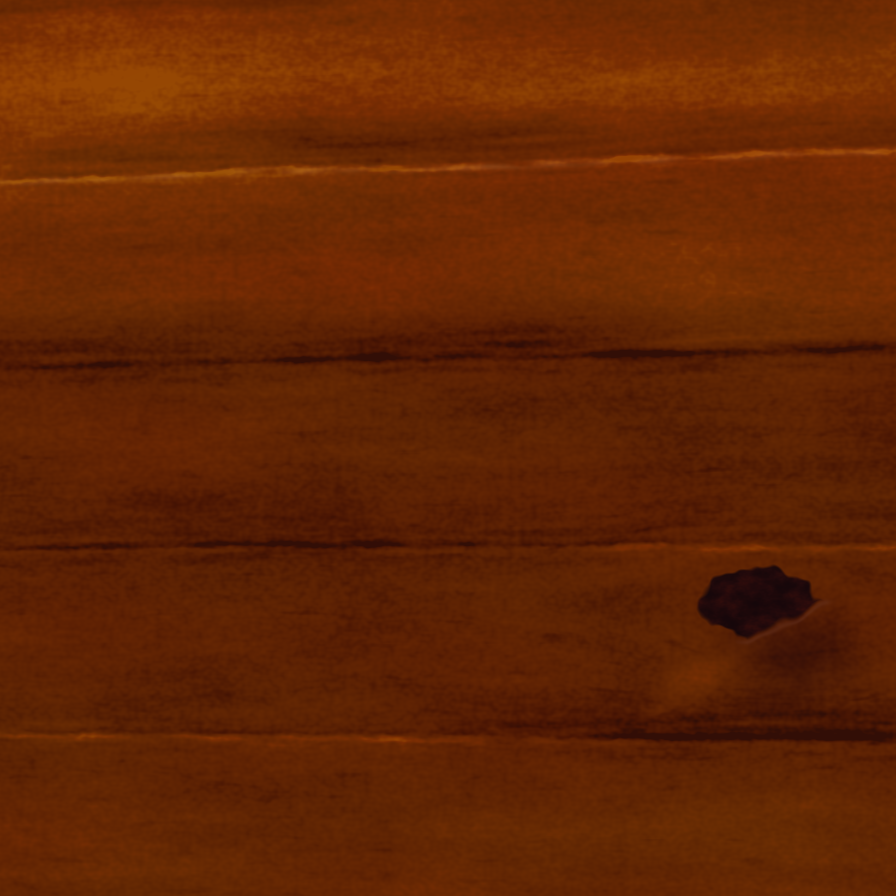
This texture is drawn by a three.js fragment shader. Its source:

```glsl
// Dark varnished wooden boards with near-horizontal seams, streaky grain and one knot.
varying vec2 vUv;

vec2 gradientAt(vec2 cell) {
  float angle = 6.2832 * fract(sin(dot(cell, vec2(127.1, 311.7))) * 43758.5);
  return vec2(cos(angle), sin(angle));
}

// Gradient noise, roughly -1 to 1
float noise(vec2 p) {
  vec2 i = floor(p);
  vec2 f = fract(p);
  vec2 u = f * f * f * (f * (f * 6.0 - 15.0) + 10.0);
  vec2 e = vec2(1.0, 0.0);
  float low = mix(dot(gradientAt(i), f), dot(gradientAt(i + e.xy), f - e.xy), u.x);
  float high = mix(dot(gradientAt(i + e.yx), f - e.yx), dot(gradientAt(i + e.xx), f - e.xx), u.x);
  return 1.4 * mix(low, high, u.y);
}

float fbm(vec2 p) {
  float sum = 0.0;
  float gain = 0.55;
  for (int i = 0; i < 4; i++) {
    sum += gain * noise(p);
    p = p * 2.03 + 17.3;
    gain *= 0.55;
  }
  return sum;
}

// Soft bumps in one and two dimensions
float band(float d, float width) {
  return exp(-d * d / (width * width));
}

float blob(vec2 p, vec2 center, vec2 size) {
  vec2 q = (p - center) / size;
  return exp(-dot(q, q));
}

// Tone change near a seam: frayed groove, broken lit edge, streaky shade above
float seam(float d, float x, float groove, float edge, float shade) {
  float frayed = d + 0.003 * noise(vec2(x * 22.0, d * 60.0)) + 0.002 * noise(vec2(x * 90.0, d * 200.0));
  float strands = 0.5 + 0.9 * noise(vec2(x * 6.0, d * 120.0 + 9.0));
  float breaks = clamp(0.65 + 1.1 * noise(vec2(x * 15.0, d * 90.0)), 0.1, 1.3);
  float line = breaks * (band(frayed - 0.006, 0.006) + 0.4 * band(frayed + 0.011, 0.006));
  line += 0.6 * strands * band(d - 0.011, 0.015);
  float lit = breaks * band(frayed + 0.001, 0.005) + 0.3 * strands * band(d + 0.003, 0.012);
  return edge * lit - groove * line - shade * band(d - 0.032, 0.022) * (0.6 + 0.6 * strands);
}

// Varnish colours, from dark (0) to golden (5)
vec3 varnish(float tone) {
  vec3 c = mix(vec3(0.15, 0.04, 0.03), vec3(0.28, 0.08, 0.01), clamp(tone, 0.0, 1.0));
  c = mix(c, vec3(0.36, 0.13, 0.01), clamp(tone - 1.0, 0.0, 1.0));
  c = mix(c, vec3(0.41, 0.16, 0.01), clamp(tone - 2.0, 0.0, 1.0));
  c = mix(c, vec3(0.48, 0.18, 0.01), clamp(tone - 3.0, 0.0, 1.0));
  return mix(c, vec3(0.57, 0.26, 0.012), clamp(tone - 4.0, 0.0, 1.2));
}

// Signed distance to a ragged, tapered knot, cut off at its lower right
float knotDistance(vec2 p, vec2 center, float cut) {
  vec2 q = abs(p - center) / vec2(0.070, 0.041);
  float ragged = 0.25 * noise(p * 28.0) + 0.15 * noise(p * 70.0);
  return max((pow(q.x, 1.4) + pow(q.y, 1.7) - 1.0 + ragged) * 0.035, cut);
}

void main() {
  vec2 p = vUv;
  vec2 knot = vec2(0.845, 0.328);

  // Boards fan out slightly; grain follows them and bends around the knot
  float board = (p.y - 0.18 + 0.011 * p.x) / (0.206 + 0.0153 * p.x);
  float across = board * 0.21 + 0.003 * noise(vec2(p.x * 5.0, floor(board + 0.5) * 7.3));
  float bend = 0.9 * (p.y - knot.y) * blob(p, knot, vec2(0.14, 0.09));
  vec2 grain = vec2(p.x, across - bend + 0.006 * noise(p * vec2(3.0, 6.0)));

  // Broad light and shade
  float tone = 2.2 + 1.25 * smoothstep(0.55, 0.72, p.y) + 0.4 * smoothstep(0.2, 0.08, p.y);
  tone += 1.6 * blob(p, vec2(0.1, 0.9), vec2(0.32, 0.07));
  tone += 0.9 * blob(p, vec2(0.8, 0.9), vec2(0.4, 0.05));
  tone -= 0.6 * blob(p, vec2(0.85, 0.52), vec2(0.35, 0.09));

  // Streaks, cloudy stain, fine speckle and short pores
  tone += 0.9 * fbm(grain * vec2(1.8, 13.0) + 3.0) + 0.5 * fbm(grain * vec2(6.0, 50.0) + 31.0);
  tone += 0.7 * fbm(p * vec2(5.0, 7.0) + 11.0);
  tone += 0.35 * noise(p * vec2(70.0, 95.0)) + 0.4 * noise(p * vec2(150.0, 185.0) + 5.0);
  tone -= 0.6 * smoothstep(0.35, 0.9, noise(grain * vec2(22.0, 90.0) + 57.0));

  // Seams from bottom to top
  float right = smoothstep(0.55, 0.8, p.x);
  tone += seam(across, p.x, 0.8 + 0.6 * right, 1.7 - 1.0 * right, 0.3 + 0.6 * right);
  tone += seam(across - 0.21, p.x, 1.2 - 0.4 * right, 0.7 + 1.5 * right, 0.4);
  tone += seam(across - 0.415, p.x, 0.8 + 0.5 * smoothstep(0.2, 0.5, p.x), 0.0, 0.8 - 0.6 * right);
  tone += 0.7 * right * band(across - 0.436, 0.010);
  tone += seam(across - 0.63, p.x, 0.7, 1.6 + 0.5 * right, 0.5 + 1.4 * band(p.x - 0.45, 0.28));
  tone -= 1.4 * band(across - 0.825, 0.010) * (0.7 + 0.6 * noise(grain * vec2(8.0, 110.0)));

  // Shadow and golden flares around the knot
  vec2 curl = p + 0.015 * vec2(noise(p * 22.0), noise(p * 22.0 + 40.0));
  float smear = blob(curl, vec2(0.885, 0.268), vec2(0.065, 0.05));
  tone += 1.2 * blob(curl, vec2(0.785, 0.55 * p.x - 0.187), vec2(0.06, 0.02));
  tone -= 1.2 * smear + 0.6 * blob(curl, vec2(0.71, 0.26), vec2(0.045, 0.06));
  tone -= 0.8 * blob(curl, vec2(0.87, 0.182), vec2(0.10, 0.014));
  vec3 color = varnish(max(tone, 0.35));
  color.g *= 1.0 - 0.1 * noise(p * vec2(3.0, 8.0) + 41.0);
  color = mix(color, vec3(0.21, 0.065, 0.035), 0.5 * smear);

  // Pale, worn wood along the upper seam
  float worn = clamp(0.5 + 0.9 * noise(p * vec2(25.0, 120.0)), 0.0, 1.0);
  color += vec3(0.08, 0.08, 0.06) * worn * band(across - 0.628, 0.004);

  // Knot with its pale lower rim
  float cut = dot(p - vec2(0.872, 0.308), vec2(0.43, -0.9)) + 0.008 * noise(p * 32.0);
  float d = knotDistance(p, knot, cut);
  float rim = band(cut - 0.005, 0.003) * smoothstep(0.014, 0.004, d);
  color = mix(color, vec3(0.40, 0.19, 0.11), 0.5 * rim);
  float core = 0.5 + 0.7 * fbm(p * vec2(35.0, 50.0));
  vec3 knotColor = mix(vec3(0.08, 0.025, 0.04), vec3(0.24, 0.06, 0.045), core * core);
  gl_FragColor = vec4(mix(color, knotColor, smoothstep(0.003, -0.003, d)), 1.0);
}
```
